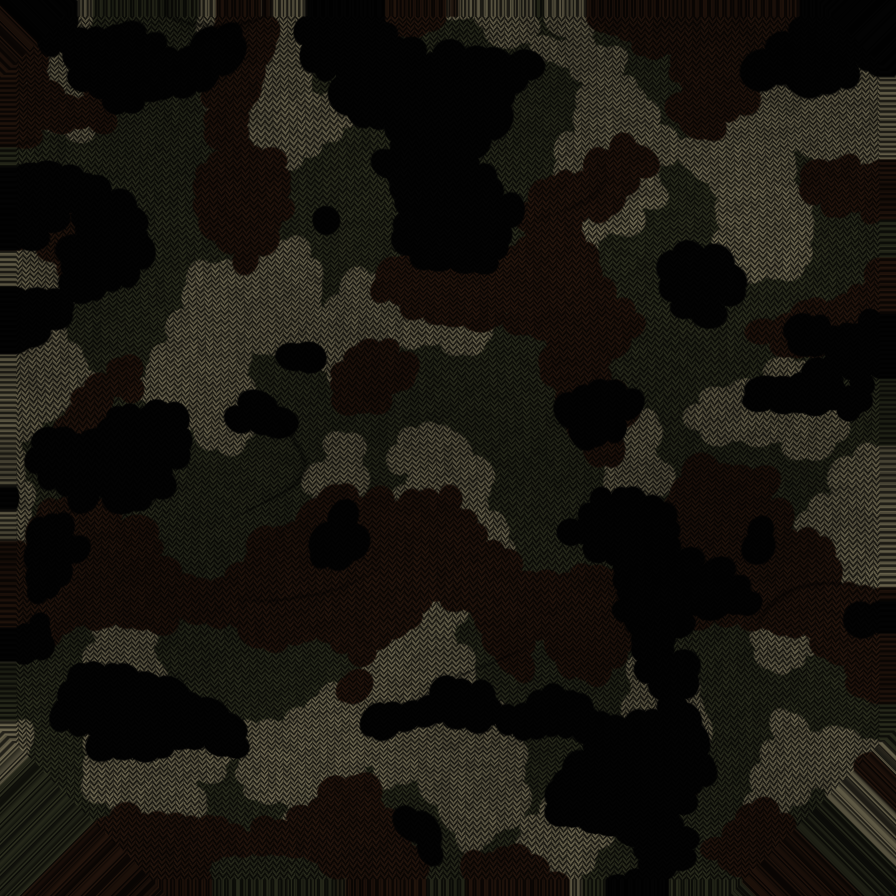
Reproduce this texture procedurally as a three.js fragment shader.

```glsl
// Dark woodland camouflage on a knitted cloth with stretched, streaky borders.
// Each colour layer is a union of small discs kept where a noise field is high,
// which gives lobed outlines; chevron stitches and soft folds then shade it.

varying vec2 vUv;

const vec3 BLACK = vec3(0.012, 0.012, 0.012);
const vec3 BROWN = vec3(0.118, 0.068, 0.040);
const vec3 GREEN = vec3(0.138, 0.145, 0.094);
const vec3 KHAKI = vec3(0.345, 0.325, 0.250);

const float LOBES = 54.0;          // discs across the canvas
const float EDGE = 0.08;           // softness of a patch outline, in discs
const float COLUMNS = 115.0;       // knit columns across the canvas
const float ROWS = 176.0;          // knit rows up the canvas
const float V_DEPTH = 0.95;        // height of a stitch arm, in rows
const float GAP_LIGHT = 0.34;      // brightness left between stitches
const float BORDER = 0.482;        // half width of the unstretched cloth
const float LOW_CORNER = 0.575;    // reach of the cloth to the lower corners
const float TOP_CORNER = 0.645;    // reach of the cloth to the upper corners

vec2 hash2(vec2 p) {
  vec3 q = fract(p.xyx * vec3(0.1031, 0.1030, 0.0973));
  q += dot(q, q.yzx + 33.33);
  return fract((q.xx + q.yz) * q.zy);
}

float cornerSlope(vec2 cell, vec2 offset) {
  float angle = 6.2832 * hash2(cell).x;
  return dot(vec2(cos(angle), sin(angle)), offset);
}

// Gradient noise, about -0.7 to 0.7
float noise(vec2 p) {
  vec2 i = floor(p), f = fract(p), e = vec2(1.0, 0.0);
  vec2 u = f * f * f * (f * (f * 6.0 - 15.0) + 10.0);
  float low = mix(cornerSlope(i, f), cornerSlope(i + e, f - e), u.x);
  float high = mix(cornerSlope(i + e.yx, f - e.yx), cornerSlope(i + 1.0, f - 1.0), u.x);
  return mix(low, high, u.y);
}

float fbm(vec2 p) {
  return noise(p) + 0.5 * noise(p * 2.03 + 17.3);
}

// Coverage of one camouflage colour
float patches(vec2 p, vec2 frequency, float seed, float threshold) {
  vec2 g = p * LOBES;
  float d = 9.0;
  for (int y = -1; y <= 1; y++) {
    for (int x = -1; x <= 1; x++) {
      vec2 cell = floor(g) + vec2(float(x), float(y));
      vec2 jitter = hash2(cell + seed);
      vec2 centre = cell + 0.25 + 0.5 * jitter;
      float radius = mix(0.78, 1.08, fract(jitter.x * 7.0 + jitter.y));
      if (fbm(centre / LOBES * frequency + seed) > threshold) {
        d = min(d, length(g - centre) - radius);
      }
    }
  }
  return 1.0 - smoothstep(-EDGE, EDGE, d);
}

// Holds the cloth still beyond its rim, so its edge smears outwards
vec2 stretchBorder(vec2 uv) {
  vec2 c = uv - 0.5;
  vec2 diagonal = vec2(c.x < 0.0 ? -1.0 : 1.0, c.y < 0.0 ? -1.0 : 1.0) * 0.7071;
  float reach = c.y < 0.0 ? LOW_CORNER : TOP_CORNER;
  c -= diagonal * max(dot(c, diagonal) - reach, 0.0);
  return clamp(c, -BORDER, BORDER) + 0.5;
}

// Brightness of the V shaped stitches
float knit(vec2 p) {
  vec2 drift = vec2(noise(p * 4.0 + 51.0), noise(p * 5.0 + 83.0));
  vec2 q = p + drift * vec2(0.010, 0.022);
  float column = q.x * COLUMNS;
  float arm = abs(fract(column) - 0.5) * 2.0;
  float row = q.y * ROWS - arm * V_DEPTH;
  float yarn = smoothstep(0.08, 0.85, 0.5 + 0.5 * cos(6.2832 * row));
  float groove = 1.0 - 0.35 * smoothstep(0.70, 1.0, arm);
  float wear = 0.88 + 0.24 * hash2(vec2(floor(column), floor(row))).x;
  return mix(GAP_LIGHT, 1.0, yarn * groove) * wear;
}

// Broad shading with a few thin creases
float folds(vec2 p) {
  float broad = 0.96 + 0.28 * noise(p * 3.5 + 29.0);
  float line = abs(noise(p * vec2(3.0, 6.0) + 64.0));
  float crease = 1.0 - smoothstep(0.0, 0.018, line);
  float place = smoothstep(0.12, 0.35, noise(p * 4.5 + 7.0));
  return broad * (1.0 - 0.4 * crease * place);
}

void main() {
  vec2 p = stretchBorder(vUv);

  // Bend the patches so that they wander
  vec2 bend = vec2(noise(p * 5.0 + 11.0), noise(p * 5.0 + 37.0));
  vec2 q = p + 0.035 * bend;

  vec3 cloth = GREEN;
  cloth = mix(cloth, KHAKI, patches(q, vec2(6.2, 4.6), 131.7, 0.125));
  cloth = mix(cloth, BROWN, patches(q, vec2(5.0, 6.0), 217.4, 0.160));
  cloth = mix(cloth, BLACK, patches(q, vec2(4.6, 6.8), 341.2, 0.255));

  gl_FragColor = vec4(cloth * knit(p) * folds(p), 1.0);
}
```
